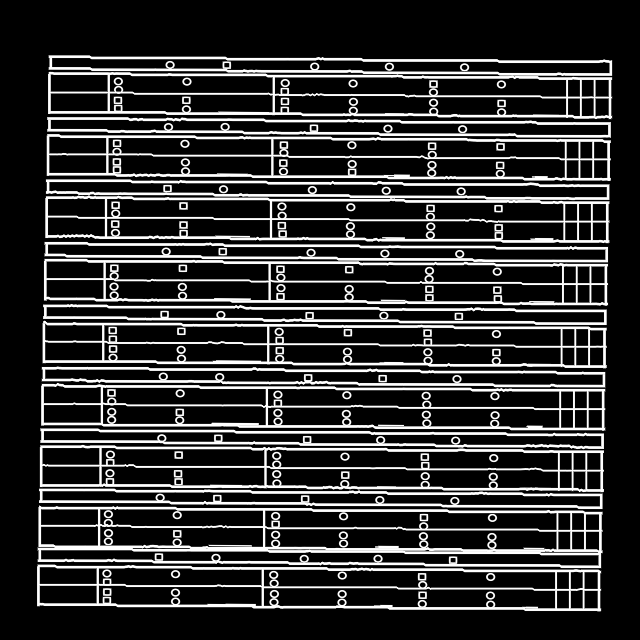
Write a Shadertoy shader that draws this pattern.

```glsl
// Nine stacked, slightly tilted white-on-black outline panels with punched holes and worn lines.
#define UNITS 768.0      // design units across the canvas
#define ROWS 9
#define PITCH 74.0       // row spacing
#define WIDTH 673.0      // panel length
#define ORIGIN vec2(60.0, 68.8)
#define LEAN 1.65        // leftward shift per row
#define SLOPE 0.0092     // downward tilt of every row
#define STAIR 1.5        // height of the steps in tilted lines
#define THICK 1.6        // half width of frame lines
#define THIN 1.15        // half width of inner lines
#define WEAR 1.7         // height of nicks along lines

float hash(vec2 p) {
    return fract(sin(dot(p, vec2(12.9898, 78.233))) * 43758.5453);
}

float noise(float x, float seed) {
    float i = floor(x);
    return mix(hash(vec2(i, seed)), hash(vec2(i + 1.0, seed)), smoothstep(0.0, 1.0, x - i));
}

float boxDist(vec2 p, vec2 center, vec2 halfSize) {
    vec2 d = abs(p - center) - halfSize;
    return max(d.x, d.y);
}

// Long line that descends in steps, with patches of nicks
float rail(vec2 p, float y, float halfWidth, float seed) {
    float climb = SLOPE * p.x / STAIR + hash(vec2(seed, 3.7));
    float stairs = floor(climb) + smoothstep(0.98, 1.0, fract(climb)) - 0.5;
    float patchy = smoothstep(0.82, 0.9, noise(p.x / 18.0, seed));
    float nick = patchy * (noise(p.x / 2.5, seed + 5.3) - 0.3);
    float lineY = y + STAIR * stairs - WEAR * nick;
    return boxDist(p, vec2(0.5 * WIDTH, lineY), vec2(0.5 * WIDTH + THICK, halfWidth));
}

float post(vec2 p, float x, float top, float bottom, float halfWidth) {
    return boxDist(p, vec2(x, 0.5 * (top + bottom)), vec2(halfWidth, 0.5 * (bottom - top)));
}

// Small ring, either round or nearly square
float hole(vec2 p, vec2 center, float row) {
    vec2 id = center + row * 17.0;
    vec2 jitter = vec2(hash(id), hash(id + 9.1)) - 0.5;
    vec2 v = abs(p - center - jitter) * vec2(0.88, 1.0);
    float squareness = 0.85 * step(0.68, hash(id + 4.3));
    float radius = mix(length(v), max(v.x, v.y) + 0.4, squareness);
    return abs(radius - 3.9) - 0.95;
}

// Narrow strip with five holes
float strip(vec2 p, vec2 q, float row) {
    float seed = row * 11.0;
    float d = min(rail(p, 0.0, THICK, seed), rail(p, 14.0 + 0.002 * p.x, THICK, seed + 1.0));
    d = min(d, post(q, 1.0, 0.0, 14.0, THICK));
    d = min(d, post(q, WIDTH, 0.0, 15.0, THICK));
    float holeX[5] = float[5](144.0, 212.0, 318.0, 407.0, 497.0);
    for (int i = 0; i < 5; i++) d = min(d, hole(q, vec2(holeX[i], 7.7), row));
    return d;
}

// Divided panel with three pairs of hole columns and worn bars
float panel(vec2 p, vec2 q, float row) {
    float seed = row * 11.0 + 2.0;
    float d = min(rail(p, 20.3, THICK, seed), rail(p, 66.8, THICK, seed + 1.0));
    d = min(d, rail(p, 43.0, THIN, seed + 2.0));
    d = min(d, post(q, -0.7, 20.0, 68.0, THICK));
    d = min(d, post(q, WIDTH - 1.0, 20.0, 68.0, THICK));
    for (int i = 0; i < 2; i++)
        d = min(d, post(q, 70.5 + 198.0 * float(i), 20.0, 67.0, 1.4));
    for (int i = 0; i < 3; i++)
        d = min(d, post(q, 620.5 + 16.5 * float(i), 20.0, 67.0, THIN));

    for (int pair = 0; pair < 3; pair++) {
        float k = float(pair);
        float x = 82.0 + 200.0 * k - 11.0 * k * (k - 1.0);
        for (int i = 0; i < 4; i++) {
            float n = float(i);
            float y = 28.0 + 10.2 * n + 2.0 * step(2.0, n);
            d = min(d, hole(q, vec2(x, y), row));
            if (i != 1) d = min(d, hole(q, vec2(x + 82.0, y), row));
        }
        // Thin base stroke, partly thickened
        float span = (pair == 0 ? 62.0 : 34.0) * mix(0.55, 1.0, hash(vec2(row, k + 2.0)));
        float weight = mix(0.5, 2.0, hash(vec2(row + 6.0, k)));
        float left = x + 120.0;
        float solid = span * mix(0.3, 0.5, hash(vec2(k, row + 3.0)));
        d = min(d, boxDist(q, vec2(left + 0.5 * span, 64.0), vec2(0.5 * span, 0.8)));
        d = min(d, boxDist(q, vec2(left + span - solid, 64.3), vec2(solid, weight)));
    }
    return d;
}

void mainImage(out vec4 fragColor, in vec2 fragCoord) {
    vec2 p = UNITS * fragCoord / iResolution.xy;
    p.y = UNITS - p.y;
    float soft = 0.6 * UNITS / iResolution.y;

    float d = UNITS;
    for (int i = 0; i < ROWS; i++) {
        float row = float(i);
        float t = row / float(ROWS - 1);
        float drift = 4.0 * sin(3.46 * t * t);
        vec2 local = p - ORIGIN - vec2(-LEAN * row, PITCH * row + drift);
        vec2 level = local - vec2(0.0, SLOPE * local.x);
        if (level.y < -6.0 || level.y > 74.0) continue;
        d = min(d, min(strip(local, level, row), panel(local, level, row)));
    }
    float ink = 1.0 - smoothstep(-soft, soft, d);
    fragColor = vec4(vec3(ink), 1.0);
}
```
